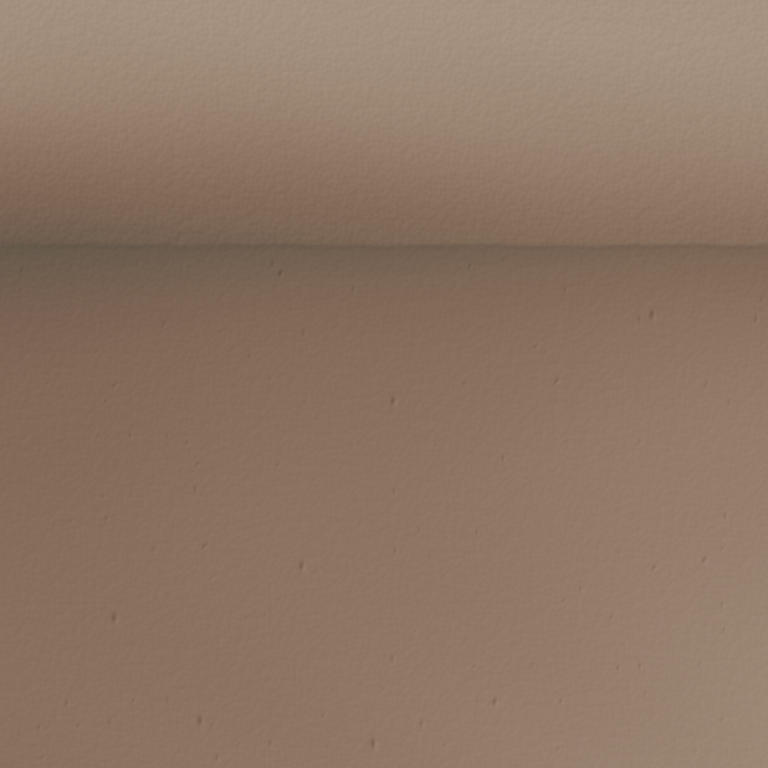
Write a Shadertoy shader that draws this texture.

```glsl
// A softly lit plaster wall with a shallow horizontal crease in its upper third.
// Two smooth light falloffs meet at the crease; a colour ramp turns light into warm
// browns, and embossed cellular noise adds fine grain and scattered small pits.

#define CREASE_Y 0.680
#define CREASE_WIDTH 0.0035
#define CREASE_DEPTH 0.020
#define GRAIN_SCALE 150.0
#define GRAIN_AMOUNT 0.020
#define PIT_DEPTH 0.085
#define PIT_SIZE 0.0036
#define MOTTLE 0.004

vec2 hash2(vec2 p) {
    vec3 q = fract(vec3(p.xyx) * vec3(0.1031, 0.1030, 0.0973));
    q += dot(q, q.yzx + 33.33);
    return fract((q.xx + q.yz) * q.zy);
}

// Distance to the nearest jittered cell point
float cellular(vec2 p) {
    vec2 cell = floor(p), f = fract(p);
    float nearest = 2.0;
    for (int j = -1; j <= 1; j++)
    for (int i = -1; i <= 1; i++) {
        vec2 o = vec2(i, j);
        vec2 d = o + hash2(cell + o) - f;
        nearest = min(nearest, dot(d, d));
    }
    return sqrt(nearest);
}

// Height difference toward the light, giving an embossed look
float emboss(vec2 p) {
    vec2 toLight = vec2(-0.18, 0.22);
    return cellular(p + toLight) - cellular(p - toLight);
}

// Sparse oval pits: dark hollow with a lit lower-right lip
float pits(vec2 uv, float scale, float density, float size) {
    vec2 cell = floor(uv * scale);
    vec2 pos = 0.2 + 0.6 * hash2(cell + 17.0);
    vec2 rnd = hash2(cell + 71.0);
    vec2 d = (fract(uv * scale) - pos) / scale;
    float a = 0.5 + rnd.y * 1.1;
    mat2 turn = mat2(cos(a), -sin(a), sin(a), cos(a));
    float r = size * mix(0.6, 1.15, rnd.y);
    vec2 hollow = turn * d / (r * vec2(1.4, 0.75));
    vec2 lip = turn * (d - r * vec2(0.9, -0.7)) / (r * vec2(1.4, 0.75));
    float shade = 0.45 * exp(-dot(lip, lip)) - exp(-dot(hollow, hollow));
    return shade * step(rnd.x, density) * mix(0.35, 1.0, rnd.y);
}

// Light on the rounded surface above the crease
float upperLight(float x, float h) {
    float base = mix(0.435, 0.535, smoothstep(-0.1, 1.1, x));
    float top = mix(0.645, 0.655, x);
    float rise = 1.0 - pow(1.0 - clamp(h, 0.0, 1.0), 1.65);
    return mix(base, top, rise);
}

// Light on the flat wall below, brightening down and to the right
float lowerLight(float x, float depth) {
    float wall = mix(0.515, 0.565, x) + depth * mix(0.025, 0.050, x * x);
    float shadow = mix(0.105, 0.080, x) * exp(-depth * mix(6.5, 10.0, x));
    return wall - shadow;
}

vec3 plasterColour(float light) {
    vec3 c = mix(vec3(0.40, 0.335, 0.285), vec3(0.45, 0.365, 0.31),
                 clamp((light - 0.40) / 0.05, 0.0, 1.0));
    c = mix(c, vec3(0.52, 0.42, 0.35), clamp((light - 0.45) / 0.07, 0.0, 1.0));
    c = mix(c, vec3(0.55, 0.45, 0.38), clamp((light - 0.52) / 0.03, 0.0, 1.0));
    c = mix(c, vec3(0.59, 0.50, 0.43), clamp((light - 0.55) / 0.04, 0.0, 1.0));
    return mix(c, vec3(0.65, 0.575, 0.505), clamp((light - 0.59) / 0.06, 0.0, 1.0));
}

void mainImage(out vec4 fragColor, in vec2 fragCoord) {
    vec2 uv = fragCoord / iResolution.xy;

    // Crease with a barely uneven edge
    float edge = CREASE_Y + 0.0008 * sin(uv.x * 23.0) + 0.0005 * sin(uv.x * 71.0);
    float h = uv.y - edge;
    float above = smoothstep(-CREASE_WIDTH, CREASE_WIDTH, h);
    float light = mix(lowerLight(uv.x, max(-h, 0.0) / CREASE_Y),
                      upperLight(uv.x, max(h, 0.0) / (1.0 - CREASE_Y)), above);
    float across = h / CREASE_WIDTH;
    light -= CREASE_DEPTH * exp(-across * across);

    // Broad mottling from layered sines
    light += MOTTLE * sin(uv.x * 9.0 + 2.0 * sin(uv.y * 7.0)) * sin(uv.y * 11.0 + uv.x * 4.0);

    vec3 colour = plasterColour(light);

    // Olive tint in the shadow around the crease
    float tintReach = (h + 0.012) / 0.045;
    float olive = exp(-tintReach * tintReach) * (1.0 - 0.6 * uv.x);
    colour += olive * vec3(-0.008, 0.010, 0.004);

    // Fine grain and small pits
    float grain = emboss(uv * GRAIN_SCALE) + 0.5 * emboss(uv * GRAIN_SCALE * 0.47 + 31.0);
    float relief = GRAIN_AMOUNT * grain * mix(0.7, 1.0, above);
    float marks = pits(uv, 9.0, 0.28, PIT_SIZE) + 0.55 * pits(uv + 3.7, 27.0, 0.22, PIT_SIZE * 0.75);
    relief += PIT_DEPTH * marks * mix(1.0, 0.2, above);

    fragColor = vec4(clamp(colour + relief, 0.0, 1.0), 1.0);
}
```
